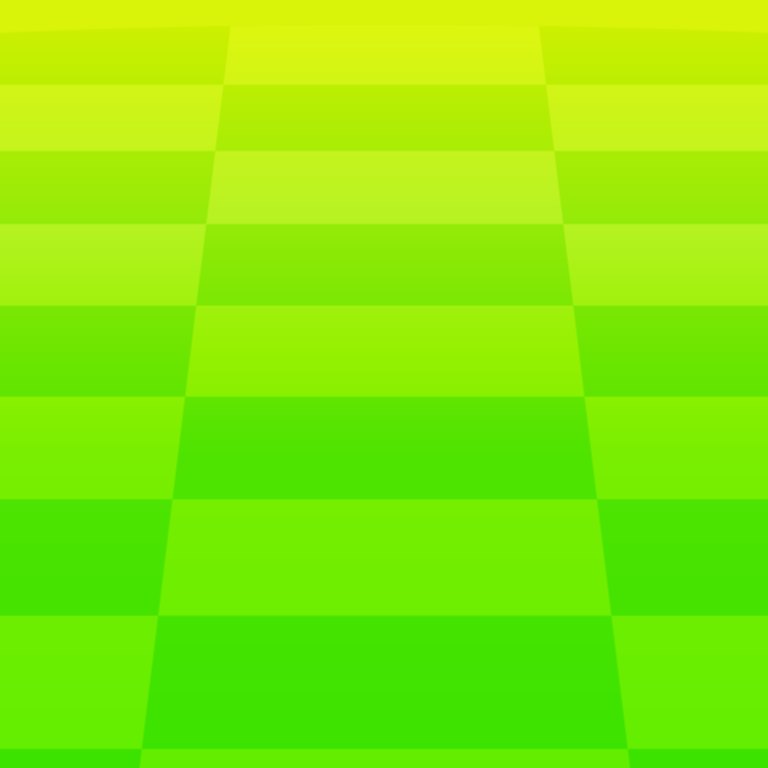
A WebGL 2 fragment shader for this background:

```glsl
#version 300 es
precision highp float;

uniform vec2 u_resolution;
out vec4 fragColor;

const float HORIZON = 2.599;      // height of the vanishing line
const float CENTER_X = 0.501;
const float COLUMN_WIDTH = 0.2458;
const float ROW_DEPTH = 0.02808;
const float NEAR_DEPTH = 0.38846; // depth at the front edge of row zero

// Alternating +1 / -1 bands of unit length with smooth edges
float stripe(float t, float blur) {
    float edge = abs(mod(t - 0.5, 2.0) - 1.0) - 0.5;
    return clamp(edge / blur, -1.0, 1.0);
}

float ramp(float from, float to, float y) {
    return clamp((y - from) / (to - from), 0.0, 1.0);
}

// Vertical blend through five colours
vec3 gradient(float y, vec3 a, vec3 b, vec3 c, vec3 d, vec3 e) {
    vec3 color = mix(a, b, ramp(0.0, 0.41, y));
    color = mix(color, c, ramp(0.41, 0.54, y));
    color = mix(color, d, ramp(0.54, 0.72, y));
    return mix(color, e, ramp(0.72, 0.97, y));
}

vec3 darkGrass(float y) {
    return gradient(y, vec3(0.235, 0.89, 0.0), vec3(0.31, 0.893, 0.0),
        vec3(0.425, 0.902, 0.0), vec3(0.59, 0.92, 0.03), vec3(0.805, 0.941, 0.0));
}

vec3 lightGrass(float y) {
    return gradient(y, vec3(0.385, 0.933, 0.0), vec3(0.475, 0.934, 0.0),
        vec3(0.58, 0.945, 0.0), vec3(0.72, 0.95, 0.14), vec3(0.872, 0.965, 0.055));
}

// Checkerboard on a receding plane: +1 dark, -1 light
float checker(vec2 p) {
    float drop = HORIZON - p.y;
    float column = (p.x - CENTER_X) / (drop * COLUMN_WIDTH) + 0.5;
    float row = (1.0 / drop - NEAR_DEPTH) / ROW_DEPTH;
    return stripe(column, fwidth(column)) * stripe(row, fwidth(row));
}

// Gently curved far edge of the field
float farStrip(vec2 p, float blur) {
    float side = 2.0 * p.x - 1.0;
    float edge = 1.0 - 0.0325 - 0.0104 * side * side;
    return smoothstep(-blur, blur, p.y - edge);
}

void main() {
    vec2 p = gl_FragCoord.xy / u_resolution;
    float darkness = 0.5 + 0.5 * checker(p);
    vec3 color = mix(lightGrass(p.y), darkGrass(p.y), darkness);
    vec3 stripColor = vec3(0.85, 0.951, 0.035);
    color = mix(color, stripColor, farStrip(p, 0.002));
    fragColor = vec4(color, 1.0);
}
```
